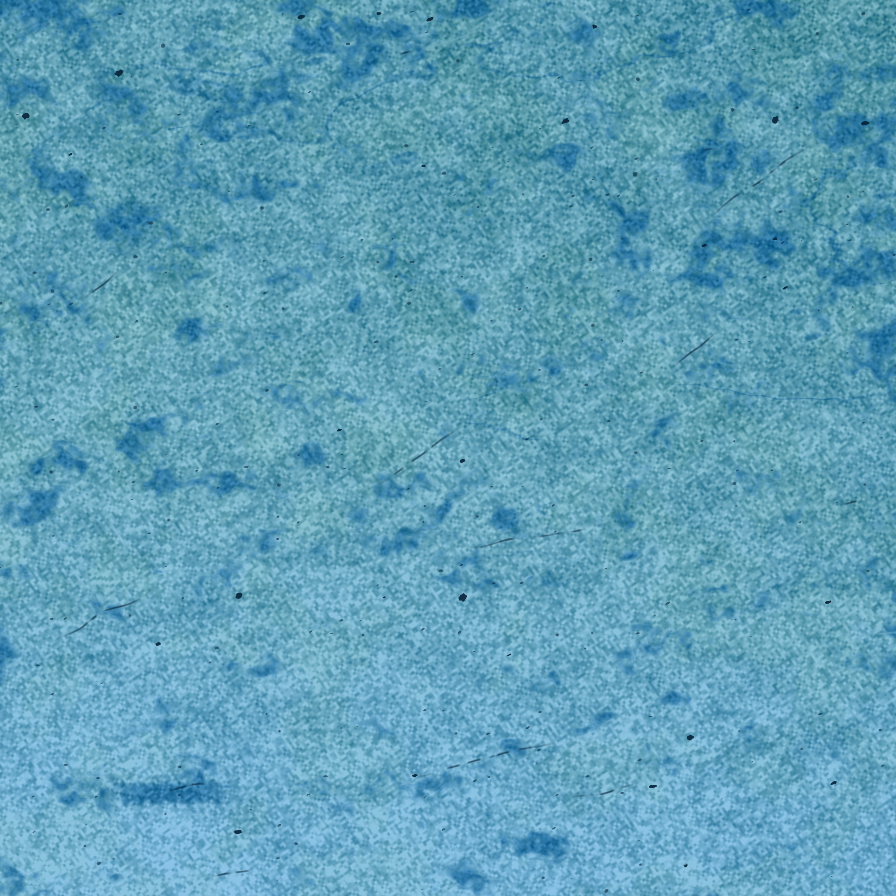
Give the GLSL for this texture, as a WebGL 1 fragment shader.

```glsl
precision highp float;
// Weathered blue plaster wall with fine grain, ink-blue stains, specks and scratches.
uniform vec2 u_resolution;

#define GRAIN_SCALE 330.0
#define GRAIN_AMOUNT 0.74
#define MOTTLE_AMOUNT 0.62
#define BASE_TONE 0.75
#define FADE_AMOUNT 0.24
#define STAIN_SCALE 30.0
#define STAIN_LEVEL 0.59
#define STAIN_STRENGTH 0.72
#define SCRATCHES 26
#define SCRATCH_WIDTH 0.0011

const vec3 DEEP = vec3(0.04, 0.35, 0.50);
const vec3 SHADE = vec3(0.17, 0.47, 0.57);
const vec3 TEAL = vec3(0.29, 0.56, 0.65);
const vec3 BASE = vec3(0.39, 0.64, 0.72);
const vec3 LIGHT = vec3(0.49, 0.72, 0.80);
const vec3 INK = vec3(0.05, 0.37, 0.58);
const vec3 SPECK = vec3(0.02, 0.13, 0.22);

float hash(vec2 p) {
  vec3 q = fract(vec3(p.xyx) * 0.1031);
  q += dot(q, q.yzx + 33.33);
  return fract((q.x + q.y) * q.z);
}

float noise(vec2 p) {
  vec2 i = floor(p), f = fract(p);
  f = f * f * (3.0 - 2.0 * f);
  return mix(mix(hash(i), hash(i + vec2(1.0, 0.0)), f.x),
             mix(hash(i + vec2(0.0, 1.0)), hash(i + 1.0), f.x), f.y);
}

float fbm(vec2 p) {
  float sum = 0.0, amp = 0.5;
  for (int i = 0; i < 5; i++) {
    sum += amp * noise(p);
    p = mat2(1.6, 1.2, -1.2, 1.6) * p + 17.3;
    amp *= 0.55;
  }
  return sum / 1.055;
}

vec2 rotate(vec2 p, float a) {
  return vec2(cos(a) * p.x + sin(a) * p.y, cos(a) * p.y - sin(a) * p.x);
}

vec3 wallColor(float tone) {
  float t = tone * 4.0;
  vec3 c = mix(DEEP, SHADE, clamp(t, 0.0, 1.0));
  c = mix(c, TEAL, clamp(t - 1.0, 0.0, 1.0));
  c = mix(c, BASE, clamp(t - 2.0, 0.0, 1.0));
  return mix(c, LIGHT, clamp(t - 3.0, 0.0, 1.5));
}

// One irregular flattened dot in some of the grid cells
float specks(vec2 p, float cells, float chance, float radius, float soft) {
  vec2 id = floor(p * cells);
  vec2 center = (id + 0.25 + 0.5 * vec2(hash(id + 3.1), hash(id + 7.7))) / cells;
  vec2 d = rotate(p - center, 0.6 * hash(id + 5.3));
  d.y *= 1.0 + 1.5 * hash(id + 9.2);
  float r = radius * (0.5 + hash(id + 12.4));
  float dist = length(d) + radius * 0.8 * (noise(p * 400.0) - 0.5);
  return step(hash(id + 21.0), chance) * (1.0 - smoothstep(r - soft, r + soft, dist));
}

// Wavering stroke with tapered ends
float scratch(vec2 p, float seed, float soft) {
  vec2 center = vec2(hash(vec2(seed, 1.7)), hash(vec2(seed, 8.3)));
  vec2 d = rotate(p - center, mix(-0.05, 0.65, hash(vec2(seed, 4.1))));
  float halfLength = mix(0.015, 0.10, pow(hash(vec2(seed, 6.9)), 2.0));
  d.y += 0.008 * (noise(vec2(d.x * 28.0, seed)) - 0.5);
  float taper = 1.0 - smoothstep(0.3, 1.0, abs(d.x) / halfLength);
  float line = 1.0 - smoothstep(0.0, SCRATCH_WIDTH + soft, abs(d.y));
  return line * taper * smoothstep(0.2, 0.6, noise(p * 90.0 + seed));
}

void main() {
  vec2 p = gl_FragCoord.xy / u_resolution.y;
  float soft = 0.7 / u_resolution.y;

  // Plaster tone: fade towards the top right, cloudy mottling, brushing, grain
  float cloud = fbm(p * 4.0 + 2.0);
  float mottle = 0.25 * cloud + 0.75 * fbm(p * vec2(26.0, 34.0) + 31.0);
  float brushing = noise(rotate(p, 0.3) * vec2(35.0, 150.0)) - 0.5;
  float grain = noise(rotate(p, 0.6) * GRAIN_SCALE + 400.0) - 0.5;
  float coarse = noise(rotate(p, 1.1) * GRAIN_SCALE * 0.5 + 600.0) - 0.5;
  float tone = BASE_TONE + FADE_AMOUNT * (0.5 - p.y - 0.4 * (p.x - 0.5));
  tone += MOTTLE_AMOUNT * (mottle - 0.5) + 0.14 * brushing;
  tone += GRAIN_AMOUNT * (grain + 0.3 * coarse);
  vec3 color = wallColor(tone);

  // Bluer wash low down, greyer film in small patches
  float wash = smoothstep(0.6, 0.0, p.y + 0.3 * (cloud - 0.5));
  color += wash * vec3(0.0, 0.005, 0.06);
  color -= vec3(0.0, 0.0, 0.025) * smoothstep(0.48, 0.62, fbm(p * 14.0 + 70.0));

  // Small ragged ink stains gathered in loose clusters, denser above
  vec2 warp = 0.016 * vec2(noise(p * 60.0), noise(p * 60.0 + 40.0));
  float field = fbm((p + warp) * vec2(0.75, 1.0) * STAIN_SCALE + 11.0);
  float cluster = noise(p * 7.0 + 23.0) - 0.5;
  field += 0.10 * (p.y - 0.5) + 0.16 * cluster;
  field += 0.16 * (noise(p * 130.0 + 9.0) - 0.5) + 0.10 * grain;
  float stain = smoothstep(STAIN_LEVEL, STAIN_LEVEL + 0.22, field);

  // Thin broken cracks along the contours of a noise field
  vec2 q = rotate(p, 0.15) * vec2(3.5, 8.0) + 5.0;
  float ridge = abs(fbm(q) - 0.5) + 0.012 * (noise(p * 120.0) - 0.3);
  float crack = 1.0 - smoothstep(0.002, 0.018, ridge);
  crack *= smoothstep(0.54, 0.75, noise(p * 9.0 + 90.0)) * smoothstep(0.2, 0.5, p.y);

  // Dragged smear near the lower left
  vec2 s = abs(p - vec2(0.19, 0.115)) / vec2(0.085, 0.019);
  float bristles = noise(p * vec2(240.0, 30.0));
  float smear = 1.0 - smoothstep(0.55, 1.0, s.x + 0.2 * bristles);
  smear *= 1.0 - smoothstep(0.5, 1.0, s.y + 0.3 * bristles);

  float ink = max(max(stain, 0.65 * crack), 0.9 * smear) * STAIN_STRENGTH;
  color = mix(color, INK + 0.2 * grain, ink);

  // Scratches: mostly dark, some pale
  for (int i = 0; i < SCRATCHES; i++) {
    float seed = float(i) * 3.7 + 1.0;
    float pale = step(0.6, hash(vec2(seed, 15.0)));
    float mark = scratch(p, seed, soft);
    color = mix(color, mix(SPECK, LIGHT, pale), mark * mix(0.65, 0.45, pale));
  }

  // Dark pits of two sizes
  float pits = max(specks(p, 20.0, 0.06, 0.0031, soft),
                   0.65 * specks(p + 0.37, 55.0, 0.09, 0.0016, soft));
  color = mix(color, SPECK, 0.9 * pits);

  gl_FragColor = vec4(clamp(color, 0.0, 1.0), 1.0);
}
```
